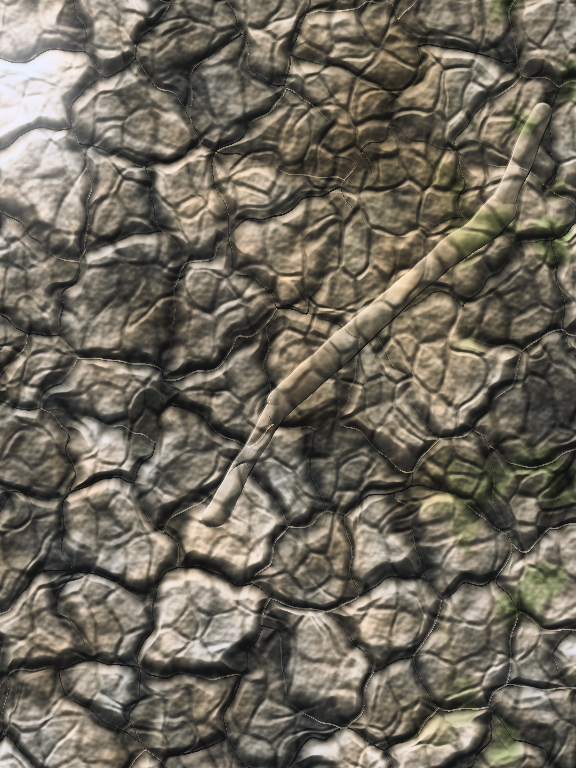
Give the GLSL for this texture, as a Shadertoy shader.

```glsl
const vec3 CREVICE = vec3(0.06, 0.06, 0.065);
const vec3 SHADOW = vec3(0.17, 0.17, 0.16);
const vec3 UMBER = vec3(0.28, 0.27, 0.25);
const vec3 BARK = vec3(0.40, 0.38, 0.33);
const vec3 TAN = vec3(0.54, 0.51, 0.45);
const vec3 PALE = vec3(0.71, 0.66, 0.60);
const vec3 CREAM = vec3(0.91, 0.86, 0.81);
const vec3 GLARE = vec3(0.95, 0.95, 0.99);

vec2 hash2(vec2 p) {
    vec3 q = fract(p.xyx * vec3(0.1031, 0.1030, 0.0973));
    q += dot(q, q.yzx + 33.33);
    return fract((q.xx + q.yz) * q.zy);
}

float cornerSlope(vec2 cell, vec2 corner, vec2 f) {
    float angle = 6.2832 * hash2(cell + corner).x;
    return dot(vec2(cos(angle), sin(angle)), f - corner);
}

float gradientNoise(vec2 p) {
    vec2 i = floor(p), f = fract(p);
    vec2 u = f * f * f * (f * (f * 6.0 - 15.0) + 10.0);
    float low = mix(cornerSlope(i, vec2(0, 0), f), cornerSlope(i, vec2(1, 0), f), u.x);
    float high = mix(cornerSlope(i, vec2(0, 1), f), cornerSlope(i, vec2(1, 1), f), u.x);
    return mix(low, high, u.y);
}

float fbm(vec2 p, int octaves) {
    float sum = 0.0, amp = 1.0;
    for (int i = 0; i < octaves; i++) {
        sum += amp * gradientNoise(p);
        p = mat2(1.6, 1.2, -1.2, 1.6) * p + 11.7;
        amp *= 0.5;
    }
    return sum;
}

// Cell pattern: x = border distance, y = random per cell, z = tilt of its face
vec3 cells(vec2 p) {
    vec2 i = floor(p), f = fract(p);
    float first = 8.0, second = 8.0, id = 0.0, tilt = 0.0;
    for (int y = -1; y <= 1; y++)
    for (int x = -1; x <= 1; x++) {
        vec2 offset = vec2(x, y);
        vec2 rnd = hash2(i + offset + 40.0);
        vec2 toSeed = offset + 0.1 + 0.8 * rnd - f;
        float d = length(toSeed);
        if (d < first) {
            second = first;
            first = d;
            id = fract(rnd.x * 7.3 + rnd.y * 5.1);
            tilt = dot(toSeed, rnd - 0.5);
        } else {
            second = min(second, d);
        }
    }
    return vec3(second - first, id, tilt);
}

float segment(vec2 p, vec2 a, vec2 b) {
    vec2 ab = b - a;
    return length(p - a - ab * clamp(dot(p - a, ab) / dot(ab, ab), 0.0, 1.0));
}

float glow(vec2 p, vec2 center, vec2 size) {
    vec2 q = (p - center) / size;
    return exp(-dot(q, q));
}

// Thin root crossing the trunk, 1 on its crest
float root(vec2 p, vec2 warp) {
    vec2 q = p + 0.25 * warp;
    float d = segment(q, vec2(0.87, 0.97), vec2(0.67, 0.795));
    d = min(d, segment(q, vec2(0.67, 0.795), vec2(0.49, 0.64)));
    d = min(d, 0.006 + segment(q, vec2(0.49, 0.64), vec2(0.37, 0.43)));
    d = min(d, 0.006 + segment(q, vec2(0.87, 0.97), vec2(0.945, 1.14)));
    return sqrt(max(0.0, 1.0 - d * d / 0.00058));
}

// Bark relief: x = height, y = plate level, z = chip level, w = root
vec4 surface(vec2 p) {
    vec2 warp = 0.055 * vec2(fbm(p * 6.0, 3), fbm(p * 6.0 + 37.0, 3));
    float recess = glow(p, vec2(0.69, 0.95), vec2(0.20, 0.42));
    vec3 plate = cells((p + warp) * vec2(7.0, 6.6));
    vec3 chip = cells((p + 0.6 * warp) * vec2(19.0, 15.0) + 5.0);

    float level = smoothstep(0.02, 0.30, plate.x) * mix(0.45, 1.05, plate.y);
    level -= 0.22 * smoothstep(0.35, 0.85, plate.x);
    level = mix(level, 0.35 + 0.25 * level, recess);
    float flake = smoothstep(0.0, 0.25, chip.x) * mix(0.6, 1.0, chip.y);
    float crease = 1.0 - smoothstep(0.0, 0.10, abs(gradientNoise((p + warp) * 10.0)));

    float height = 0.032 * level + 0.035 * plate.z * (1.0 - recess);
    height += mix(0.004, 0.009, recess) * flake - 0.004 * crease;
    height += 0.012 * fbm(p * 14.0 + 3.0, 4);
    float crest = root(p, warp);
    height = mix(height, 0.022 + 0.35 * height, smoothstep(0.0, 0.4, crest)) + 0.018 * crest;
    return vec4(height, level, flake, crest);
}

vec3 blend(vec3 base, vec3 next, float from, float to, float t) {
    return mix(base, next, clamp((t - from) / (to - from), 0.0, 1.0));
}

vec3 barkRamp(float t) {
    vec3 c = blend(CREVICE, SHADOW, 0.0, 0.10, t);
    c = blend(c, UMBER, 0.10, 0.295, t);
    c = blend(c, BARK, 0.295, 0.50, t);
    c = blend(c, TAN, 0.50, 0.685, t);
    c = blend(c, PALE, 0.685, 0.84, t);
    c = blend(c, CREAM, 0.84, 0.95, t);
    return blend(c, GLARE, 0.95, 1.0, t);
}

void mainImage(out vec4 fragColor, in vec2 fragCoord) {
    vec2 p = fragCoord / iResolution.x;
    float eps = 0.0025;
    vec4 s = surface(p);
    vec2 slope = vec2(surface(p + vec2(eps, 0)).x, surface(p + vec2(0, eps)).x) - s.x;
    slope /= eps;

    // Light falls from above, slightly from the left
    float lit = dot(-slope, vec2(-0.35, 0.94)) / sqrt(1.0 + dot(slope, slope));
    float recess = glow(p, vec2(0.69, 0.95), vec2(0.22, 0.45));
    float haze = glow(p, vec2(0.02, 1.18), vec2(0.13, 0.20));
    float onRoot = smoothstep(0.0, 0.5, s.w);
    float tone = 1.5 * lit + 2.0 * (mix(s.y, 0.72, onRoot) - 0.48) + 0.8 * (s.z - 0.6);
    tone += 0.8 * fbm(p * vec2(5.0, 2.5) + 9.0, 2) + 0.5 * fbm(p * 45.0, 2);
    tone += 1.5 * haze - 0.15 * recess - 0.05;
    vec3 color = barkRamp(1.0 / (1.0 + exp(-1.7 * tone)));

    // Warm wood, green moss and pale glare
    float stain = fbm(p * 7.0 + 21.0, 3);
    color *= 1.0 + 0.10 * stain * vec3(1.0, 0.1, -1.0);
    color *= mix(vec3(1), vec3(1.05, 0.99, 0.87), recess);
    float moss = smoothstep(0.1, 0.4, stain) * smoothstep(0.65, 0.9, p.x);
    color *= mix(vec3(1), vec3(0.80, 0.93, 0.78), moss);
    color = mix(color, GLARE, 0.45 * haze);
    fragColor = vec4(clamp(color, 0.0, 1.0), 1.0);
}
```
